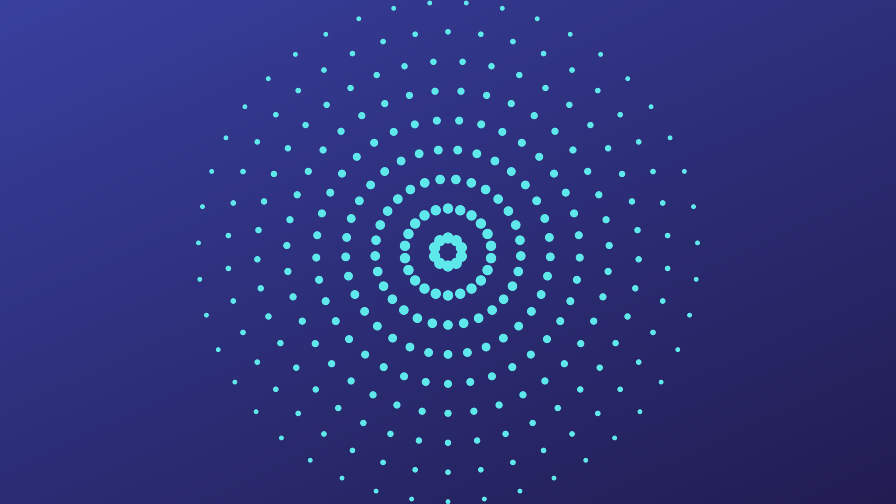
This background is drawn by a Shadertoy shader. Its source:

```glsl
// Concentric rings of shrinking cyan dots over a diagonal indigo gradient.

const vec3 LIGHT_INDIGO = vec3(0.22, 0.25, 0.62);
const vec3 DARK_INDIGO = vec3(0.13, 0.11, 0.32);
const vec3 DOT_COLOR = vec3(0.37, 0.91, 0.92);

// Lengths are fractions of the canvas height.
const float INNER_RADIUS = 0.0278;
const float RING_STEP = 0.05845;
const float INNER_DOT = 0.0111;
const float OUTER_DOT = 0.0048;

// Gradient weights across and down the canvas.
const vec2 GRADIENT_AXIS = vec2(0.45, 0.55);

const float TAU = 6.283185;
const int RINGS = 9;
const int DOT_COUNTS[RINGS] = int[RINGS](10, 22, 29, 33, 37, 39, 41, 42, 43);

// Signed distance to the nearest dot of one ring; a dot sits at the bottom.
float dotRing(vec2 p, float radius, float count, float dotRadius) {
    float sector = TAU / count;
    float angle = atan(p.x, -p.y);
    angle -= sector * round(angle / sector);
    vec2 local = length(p) * vec2(cos(angle), sin(angle));
    return length(local - vec2(radius, 0.0)) - dotRadius;
}

void mainImage(out vec4 fragColor, in vec2 fragCoord) {
    vec2 uv = fragCoord / iResolution.xy;
    vec2 p = (fragCoord - 0.5 * iResolution.xy) / iResolution.y;
    float pixel = 1.0 / iResolution.y;

    // Background runs from the upper left to the lower right.
    float shade = dot(vec2(uv.x, 1.0 - uv.y), GRADIENT_AXIS);
    vec3 color = mix(LIGHT_INDIGO, DARK_INDIGO, shade);

    // Dots shrink with each ring outward.
    float dist = 1.0;
    for (int i = 0; i < RINGS; i++) {
        float radius = INNER_RADIUS + RING_STEP * float(i);
        float dotRadius = mix(INNER_DOT, OUTER_DOT, float(i) / float(RINGS - 1));
        dist = min(dist, dotRing(p, radius, float(DOT_COUNTS[i]), dotRadius));
    }

    float coverage = 1.0 - smoothstep(-0.5 * pixel, 0.5 * pixel, dist);
    fragColor = vec4(mix(color, DOT_COLOR, coverage), 1.0);
}
```
